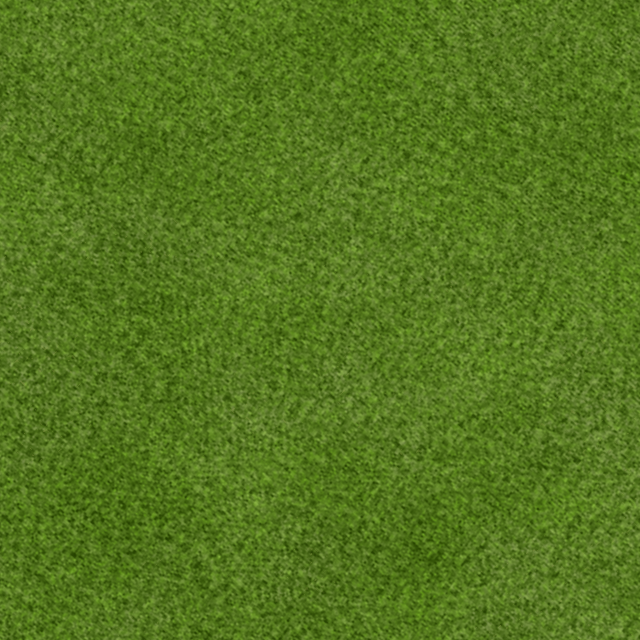
Give the GLSL for this texture, as a Shadertoy shader.

```glsl
// Mown lawn seen from above: short, fine grass blades with dark gaps between them.
// Crossed layers of stretched noise form the blades; broad fractal noise adds
// soft patches of lighter, darker and drier turf.

const vec3 TURF_GREEN = vec3(0.336, 0.470, 0.122);
const vec3 LIGHT_STEP = vec3(0.064, 0.071, 0.045);
const vec3 DRY_SHIFT  = vec3(0.020, -0.004, 0.042);
const vec3 STRAW      = vec3(0.56, 0.60, 0.29);
const vec3 SOIL_SHADE = vec3(0.17, 0.27, 0.03);

float hash(vec2 cell) {
    return fract(sin(dot(cell, vec2(127.1, 311.7))) * 43758.5453);
}

// Smooth value noise in the range -1 to 1
float noise(vec2 p) {
    vec2 cell = floor(p);
    vec2 f = fract(p);
    f = f * f * (3.0 - 2.0 * f);
    float low  = mix(hash(cell), hash(cell + vec2(1.0, 0.0)), f.x);
    float high = mix(hash(cell + vec2(0.0, 1.0)), hash(cell + vec2(1.0, 1.0)), f.x);
    return 2.0 * mix(low, high, f.y) - 1.0;
}

vec2 rotate(vec2 p, float angle) {
    float c = cos(angle);
    float s = sin(angle);
    return vec2(c * p.x - s * p.y, s * p.x + c * p.y);
}

// Sum of rotated octaves, for patches without a visible grid
float patches(vec2 p) {
    float sum = 0.0;
    float weight = 0.5;
    for (int i = 0; i < 4; i++) {
        sum += weight * noise(p);
        p = rotate(p, 0.65) * 2.03 + 17.3;
        weight *= 0.72;
    }
    return sum;
}

// Short strokes lying along the given angle
float blades(vec2 p, float angle, float lengthwise, float across, float seed) {
    return noise(rotate(p, -angle) * vec2(lengthwise, across) + seed);
}

void mainImage(out vec4 fragColor, in vec2 fragCoord) {
    vec2 uv = fragCoord / iResolution.y;

    // Broad variation, slightly wider than tall
    float shade = patches(uv * vec2(5.0, 7.0) + 3.1);
    float dryness = patches(rotate(uv, 0.4) * vec2(6.0, 8.0) + 41.7);

    // Fine grass: mostly falling to the right, crossed by other directions
    float falling = blades(uv, -0.75, 185.0, 310.0, 11.0);
    float rising  = blades(uv, 0.95, 200.0, 310.0, 63.0);
    float lying   = blades(uv, -0.25, 170.0, 300.0, 29.0);
    float tufts   = noise(rotate(uv, 0.5) * 105.0 + 7.0);
    float grain = 1.05 * falling + 0.85 * rising + 0.65 * lying;

    float tone = 1.30 * grain + 0.35 * tufts + 0.68 * shade;
    vec3 color = TURF_GREEN + LIGHT_STEP * tone;

    // Drier, greyer blades gather in patches, mostly on the lit tips
    float dryBlades = noise(rotate(uv, 1.2) * 170.0 + 91.0);
    float lit = smoothstep(-1.2, 1.2, tone);
    color += DRY_SHIFT * (0.9 * dryBlades + 0.9 * dryness + 0.15) * (0.2 + 1.2 * lit);

    // Deep gaps and a few straw-coloured tips
    float gap = smoothstep(0.9, 1.9, -grain - 0.35 * tufts);
    color = mix(color, SOIL_SHADE, 0.35 * gap);
    float tip = smoothstep(0.65, 0.95, noise(rotate(uv, 0.8) * 210.0 + 53.0));
    color = mix(color, STRAW, 0.35 * tip * smoothstep(-0.3, 0.6, dryness));

    fragColor = vec4(clamp(color, 0.0, 1.0), 1.0);
}
```
